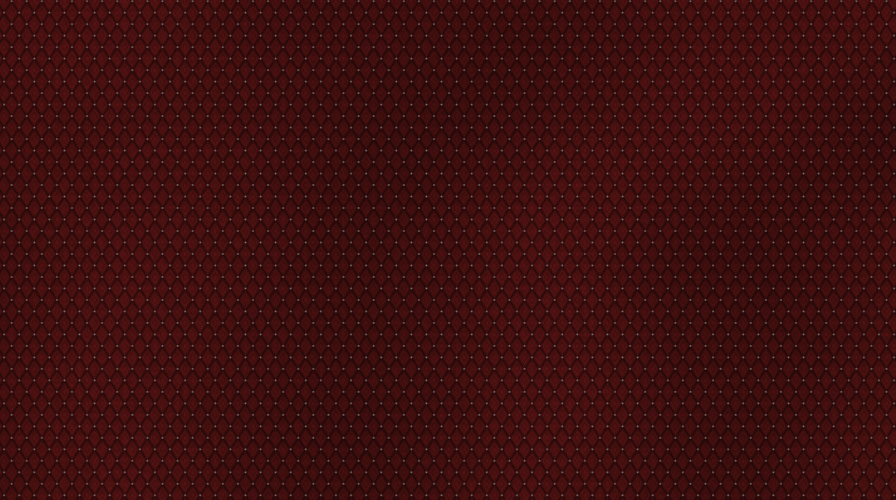
Write a Shadertoy shader that draws this pattern.

```glsl
#define CELL vec2(0.016835, 0.02565)   // diamond size, in canvas widths
#define ORIGIN vec2(0.0130, 0.0013)    // first stud, from the top left
#define SEAM_HALF_WIDTH 0.0005
#define STUD_RADIUS 0.0008
#define STUD_SOFTNESS 0.0019
#define GROOVE_PITCH 0.0031
#define GROOVE_DEPTH 0.09
#define CELL_VARIATION 0.05
#define CLOUD_STRENGTH 0.116
#define LEATHER vec3(0.272, 0.060, 0.060)
#define SEAM vec3(0.080, 0.022, 0.022)
#define STUD vec3(0.56, 0.49, 0.47)

const float TAU = 6.2831853;

vec2 hash2(vec2 p) {
    vec3 h = fract(p.xyx * vec3(0.1031, 0.1030, 0.0973));
    h += dot(h, h.yzx + 33.33);
    return fract((h.xx + h.yz) * h.zy);
}

float cornerRamp(vec2 corner, vec2 offset) {
    float angle = TAU * hash2(corner).x;
    return dot(vec2(cos(angle), sin(angle)), offset);
}

float gradientNoise(vec2 p) {
    vec2 i = floor(p), f = fract(p);
    vec2 u = f * f * f * (f * (f * 6.0 - 15.0) + 10.0);
    vec2 e = vec2(1.0, 0.0);
    float low = mix(cornerRamp(i, f), cornerRamp(i + e, f - e), u.x);
    float high = mix(cornerRamp(i + e.yx, f - e.yx), cornerRamp(i + 1.0, f - 1.0), u.x);
    return mix(low, high, u.y);
}

// Coverage of a shape whose signed distance is d
float coverage(float d, float edgeWidth) {
    return clamp(0.5 - d / edgeWidth, 0.0, 1.0);
}

// Broad light and dark drifts; waves tighten toward the bottom
float cloudLight(vec2 p, float depth) {
    float frequency = mix(1.3, 2.1, smoothstep(0.0, 0.55, depth));
    float wave = cos(TAU * frequency * (p.x - 0.13));
    return 1.0 + CLOUD_STRENGTH * (0.75 * wave + 0.7 * gradientNoise(p * 5.0 + 3.0));
}

void mainImage(out vec4 fragColor, in vec2 fragCoord) {
    float pixel = 1.0 / iResolution.x;
    vec2 p = vec2(fragCoord.x, iResolution.y - fragCoord.y) * pixel;

    // Skewed lattice: seams lie on whole numbers of either axis
    vec2 q = (p - ORIGIN) / CELL;
    vec2 lattice = vec2(q.x + q.y, q.x - q.y);
    vec2 cellId = floor(lattice);
    vec2 local = lattice - cellId;
    vec2 toNode = lattice - round(lattice);
    float seamDistance = min(abs(toNode.x), abs(toNode.y)) / length(1.0 / CELL);
    vec2 studOffset = 0.5 * vec2(toNode.x + toNode.y, toNode.x - toNode.y) * CELL;

    // Padded diamond, a little brighter on its lower edges
    vec2 bulge = 4.0 * local * (1.0 - local);
    float padding = sqrt(bulge.x * bulge.y);
    float light = 0.77 + 0.25 * padding + 0.09 * (local.x - local.y);

    // Fine nested grooves fade out when too small to resolve
    float grooveFade = 1.0 - smoothstep(0.3, 0.9, pixel / GROOVE_PITCH);
    light += GROOVE_DEPTH * grooveFade * cos(TAU * seamDistance / GROOVE_PITCH);
    light += CELL_VARIATION * (hash2(cellId + 200.0).x - 0.5);
    light *= 1.0 + 0.16 * gradientNoise(p * 210.0);

    vec3 color = LEATHER * light;
    color = mix(color, SEAM, 0.8 * coverage(seamDistance - SEAM_HALF_WIDTH, pixel));
    color *= cloudLight(p, 1.0 - fragCoord.y / iResolution.y);

    // Small pale stud at every crossing
    float studDistance = length(studOffset) - STUD_RADIUS;
    color = mix(color, STUD, coverage(studDistance, max(pixel, STUD_SOFTNESS)));

    fragColor = vec4(color, 1.0);
}
```
